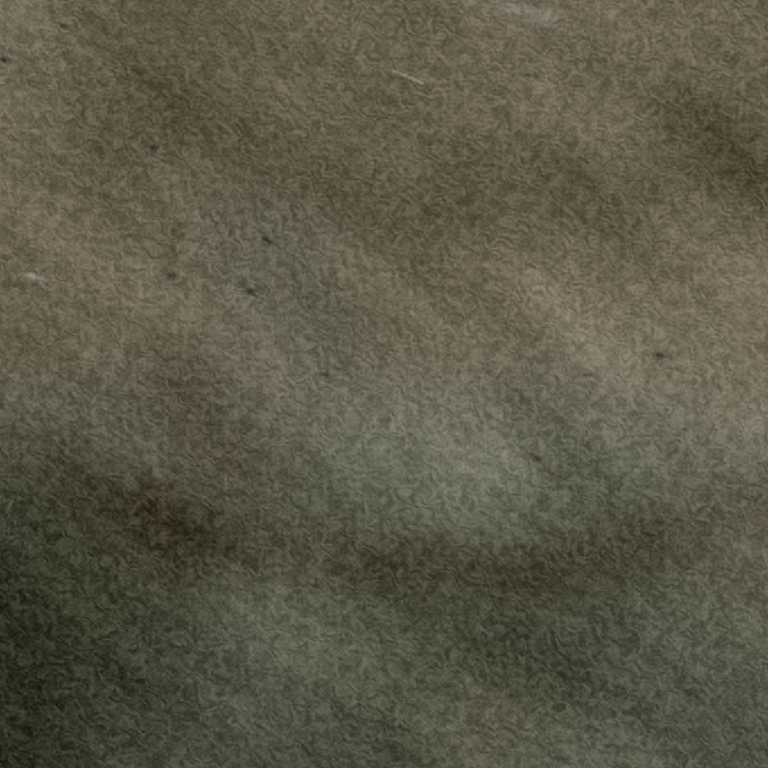
A WebGL 2 fragment shader for this texture:

```glsl
#version 300 es
precision highp float;
// Weathered olive-brown plaster: diagonal stains, a dark sagging band, fine fibrous grain and flecks.
uniform vec2 u_resolution;
out vec4 fragColor;

const vec3 DARK = vec3(0.21, 0.20, 0.14);
const vec3 LIGHT = vec3(0.47, 0.45, 0.39);
const vec3 BROWN_SHIFT = vec3(0.012, -0.003, -0.010);
const vec3 GREEN_SHIFT = vec3(-0.020, 0.006, 0.004);
const vec3 PALE = vec3(0.56, 0.54, 0.49);
const vec3 FLECK = vec3(0.17, 0.15, 0.11);
const float STREAK_ANGLE = -0.62;
const int FLECK_COUNT = 18;

float hash(vec2 p) {
  return fract(sin(dot(p, vec2(127.1, 311.7))) * 43758.5453);
}

float noise(vec2 p) {
  vec2 cell = floor(p);
  vec2 f = fract(p);
  f = f * f * (3.0 - 2.0 * f);
  float low = mix(hash(cell), hash(cell + vec2(1, 0)), f.x);
  float high = mix(hash(cell + vec2(0, 1)), hash(cell + vec2(1, 1)), f.x);
  return mix(low, high, f.y);
}

// Layered noise centred on zero.
float fbm(vec2 p) {
  float sum = 0.0;
  float weight = 0.5;
  for (int i = 0; i < 5; i++) {
    sum += weight * (noise(p) - 0.5);
    p = mat2(1.6, 1.2, -1.2, 1.6) * p + 7.3;
    weight *= 0.5;
  }
  return sum;
}

vec2 rotate(vec2 p, float angle) {
  float c = cos(angle);
  float s = sin(angle);
  return vec2(c * p.x + s * p.y, c * p.y - s * p.x);
}

// Soft elliptical spot, 1 at its centre.
float spot(vec2 p, vec2 centre, vec2 radius, float angle) {
  vec2 d = rotate(p - centre, angle) / radius;
  return exp(-dot(d, d));
}

float segmentDistance(vec2 p, vec2 a, vec2 b) {
  vec2 along = b - a;
  float t = clamp(dot(p - a, along) / dot(along, along), 0.0, 1.0);
  return length(p - a - along * t);
}

// Short curling fibres: stretched noise on bent coordinates.
float fibreGrain(vec2 p) {
  vec2 bend = vec2(noise(p * 75.0), noise(p * 75.0 + 31.0)) - 0.5;
  vec2 q = rotate(p + bend * 0.014, STREAK_ANGLE);
  float fibres = noise(q * vec2(135.0, 235.0)) - 0.5;
  float dust = noise(p * 340.0 + 11.0) - 0.5;
  return fibres * 0.48 + dust * 0.34;
}

// Large light and dark areas.
float stainTone(vec2 p) {
  float lower = mix(0.16, 0.58, p.x);
  float upper = mix(0.66, 0.84, p.x);
  float tone = mix(lower, upper, smoothstep(0.0, 0.75, p.y));
  tone += 0.75 * fbm(rotate(p, STREAK_ANGLE) * vec2(3.0, 10.0) + 4.0);
  tone += 0.70 * fbm(p * 4.0 + 19.0);
  tone -= 0.24 * spot(p, vec2(0.90, 0.84), vec2(0.16, 0.08), STREAK_ANGLE);
  tone -= 0.22 * spot(p, vec2(0.36, 0.78), vec2(0.34, 0.09), -0.75);
  tone += 0.20 * spot(p, vec2(0.36, 0.18), vec2(0.13, 0.07), STREAK_ANGLE);
  return tone;
}

// Sagging dark band with ragged edges.
float darkBand(vec2 p) {
  float centre = 0.27 + 0.45 * (p.x - 0.55) * (p.x - 0.55);
  float offset = (p.y - centre + 0.16 * fbm(p * 6.0)) / 0.05;
  return exp(-offset * offset) * (0.7 + 0.9 * fbm(p * 5.0 + 40.0));
}

void main() {
  vec2 p = gl_FragCoord.xy / u_resolution.y;

  // Stains, band and tint
  float band = darkBand(p);
  float tone = stainTone(p) - 0.36 * band;
  float green = 1.0 - smoothstep(0.25, 0.85, p.y + 0.2 * p.x + 1.1 * fbm(p * 3.0 + 60.0));
  green *= 1.0 - 0.7 * clamp(band, 0.0, 1.0);
  vec3 color = mix(DARK, LIGHT, clamp(tone, -0.1, 1.15));
  color += mix(BROWN_SHIFT, GREEN_SHIFT, green);

  // Scattered flecks, mostly dark
  for (int i = 0; i < FLECK_COUNT; i++) {
    float id = float(i);
    vec2 centre = vec2(hash(vec2(id, 3.0)), hash(vec2(id, 8.0)));
    float size = mix(0.004, 0.011, hash(vec2(id, 5.0)));
    float angle = -0.35 + 0.5 * (hash(vec2(id, 6.0)) - 0.5);
    float ragged = 1.0 + 1.4 * fbm(p * 90.0);
    float mask = spot(p, centre, vec2(size, size * 0.42) * ragged, angle);
    bool pale = i == 0;
    color = mix(color, pale ? PALE : FLECK, mask * (pale ? 0.9 : 0.6));
  }

  // Pale scuffs near the top edge
  float wear = 0.5 + 1.5 * fbm(p * 30.0);
  float scuff = 1.0 - smoothstep(0.003, 0.016, segmentDistance(p, vec2(0.60, 1.005), vec2(0.72, 0.975)));
  float scratch = 1.0 - smoothstep(0.0005, 0.0035, segmentDistance(p, vec2(0.512, 0.908), vec2(0.550, 0.892)));
  color = mix(color, PALE, clamp(max(scuff, scratch) * wear, 0.0, 0.8));

  color += fibreGrain(p) * (LIGHT - DARK);
  fragColor = vec4(clamp(color, 0.0, 1.0), 1.0);
}
```
